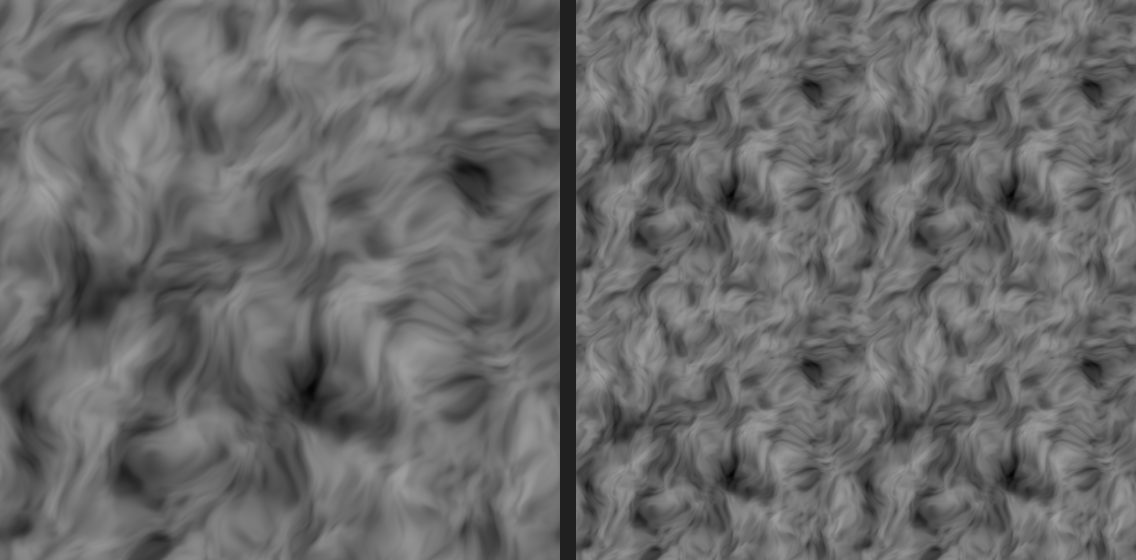
Left, the tile; right, the same tile 2 across and 2 down.
Give the GLSL for this texture, as a Shadertoy shader.

```glsl
#define MEAN_GREY 0.425
#define CONTRAST 0.31
#define BASE_CELLS 5.0
#define OCTAVES 5
#define FINE_FALLOFF 1600.0
#define STREAK_ANGLE 0.95
#define ANGLE_SPREAD 2.2
#define STRETCH 1.0
#define STRETCH_STEP 0.5
#define CREASE 0.45
#define WARP 0.045

const float PI = 3.14159;

// Unit gradient of one lattice point, wrapped to the tile
vec2 latticeGradient(vec2 cell, float cells, uint seed) {
    uvec2 c = uvec2(mod(cell, cells));
    uint h = c.x + 131u * c.y + 20011u * seed;
    h = h * 747796405u + 2891336453u;
    h = ((h >> ((h >> 28u) + 4u)) ^ h) * 277803737u;
    h = (h >> 22u) ^ h;
    float angle = float(h & 65535u) / 65536.0 * 2.0 * PI;
    return vec2(cos(angle), sin(angle));
}

// Gradient noise that repeats after a whole number of cells
float tileNoise(vec2 p, float cells, uint seed) {
    vec2 x = p * cells;
    vec2 i = floor(x);
    vec2 f = x - i;
    vec2 u = f * f * f * (f * (f * 6.0 - 15.0) + 10.0);
    vec2 e = vec2(1.0, 0.0);
    float a = dot(latticeGradient(i, cells, seed), f);
    float b = dot(latticeGradient(i + e.xy, cells, seed), f - e.xy);
    float c = dot(latticeGradient(i + e.yx, cells, seed), f - e.yx);
    float d = dot(latticeGradient(i + e.xx, cells, seed), f - e.xx);
    return mix(mix(a, b, u.x), mix(c, d, u.x), u.y);
}

vec2 tileNoise2(vec2 p, float cells, uint seed) {
    return vec2(tileNoise(p, cells, seed), tileNoise(p, cells, seed + 1u));
}

// Noise smeared along a direction with a soft window
float streakNoise(vec2 p, vec2 along, float cells, float stretch, uint seed) {
    float sum = 0.0;
    float total = 0.0;
    for (int j = -4; j <= 4; j++) {
        float t = float(j) / 5.0;
        float weight = 0.5 + 0.5 * cos(PI * t);
        sum += weight * tileNoise(p + along * t * 0.5 * stretch / cells, cells, seed);
        total += weight;
    }
    return sum / total;
}

void mainImage(out vec4 fragColor, in vec2 fragCoord) {
    vec2 p = fragCoord / iResolution.xy;

    // Wandering streak direction
    float angle = STREAK_ANGLE + ANGLE_SPREAD * tileNoise(p, 3.0, 1u)
                + 0.5 * ANGLE_SPREAD * tileNoise(p, 7.0, 2u);
    vec2 along = vec2(cos(angle), sin(angle));

    // Folds from coarse and fine warping
    vec2 q = p + WARP * tileNoise2(p, 8.0, 3u);
    q += 0.33 * WARP * tileNoise2(q, 18.0, 5u);

    // Layers of wisps with light creases
    float grey = MEAN_GREY;
    float cells = BASE_CELLS;
    float stretch = STRETCH;
    for (int i = 0; i < OCTAVES; i++) {
        float n = streakNoise(q, along, cells, stretch, 10u + uint(i));
        float crest = 0.11 - sqrt(n * n + 0.0004);
        grey += CONTRAST / (1.0 + cells * cells / FINE_FALLOFF) * (n + CREASE * crest);
        cells *= 2.0;
        stretch += STRETCH_STEP;
    }

    fragColor = vec4(vec3(clamp(grey, 0.0, 1.0)), 1.0);
}
```
